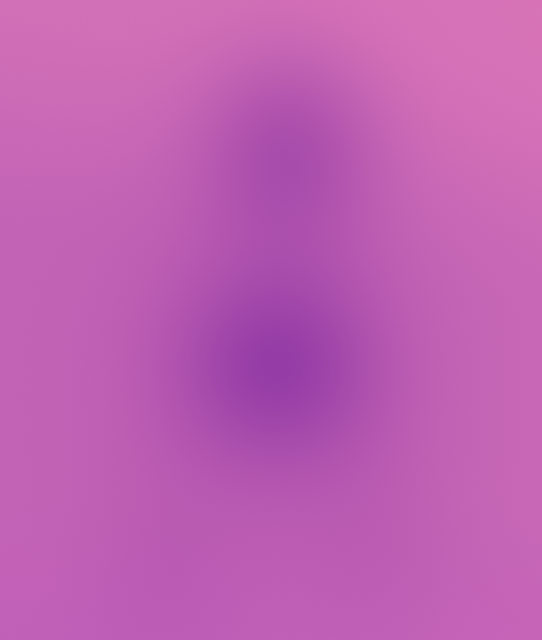
A Shadertoy shader for this background:

```glsl
// A soft pink-magenta backdrop with a blurred violet glow down its middle.
// A four-corner gradient is tinted toward violet by a sum of Gaussian
// blobs; a faint sine-hash dither hides banding.

const vec3 TOP_LEFT     = vec3(0.820, 0.440, 0.715);
const vec3 TOP_RIGHT    = vec3(0.845, 0.450, 0.720);
const vec3 LOWER_LEFT   = vec3(0.768, 0.390, 0.712);
const vec3 LOWER_RIGHT  = vec3(0.785, 0.408, 0.712);
const vec3 DEEP_VIOLET  = vec3(0.585, 0.235, 0.650);

float hash(vec2 p) {
    return fract(sin(dot(p, vec2(12.9898, 78.233))) * 43758.5453);
}

// Gaussian falloff with separate horizontal and vertical spread
float blob(vec2 uv, vec2 center, vec2 spread) {
    vec2 d = (uv - center) / spread;
    return exp(-0.5 * dot(d, d));
}

vec3 backdrop(vec2 uv) {
    vec3 lower = mix(LOWER_LEFT, LOWER_RIGHT, uv.x);
    vec3 upper = mix(TOP_LEFT, TOP_RIGHT, uv.x);
    // The warm top reaches further down on the right
    float start = mix(0.60, 0.50, uv.x);
    float end = mix(1.05, 0.95, uv.x);
    vec3 color = mix(lower, upper, smoothstep(start, end, uv.y));
    // Slightly cooler along the bottom edge
    return color + vec3(-0.008, -0.012, 0.008) * smoothstep(0.25, 0.0, uv.y);
}

float violetAmount(vec2 uv) {
    float core  = 0.72 * blob(uv, vec2(0.510, 0.430), vec2(0.125, 0.103));
    float upper = 0.55 * blob(uv, vec2(0.530, 0.766), vec2(0.115, 0.110));
    float halo  = 0.28 * blob(uv, vec2(0.510, 0.410), vec2(0.220, 0.240));
    // Faint shadows spreading toward the bottom on both sides
    float left  = 0.12 * blob(uv, vec2(0.290, 0.090), vec2(0.100, 0.130));
    float right = 0.10 * blob(uv, vec2(0.700, 0.150), vec2(0.100, 0.120));
    return core + upper + halo + left + right;
}

void mainImage(out vec4 fragColor, in vec2 fragCoord) {
    vec2 uv = fragCoord / iResolution.xy;
    vec3 color = mix(backdrop(uv), DEEP_VIOLET, min(violetAmount(uv), 1.0));
    float dither = (hash(uv) - 0.5) / 255.0;
    fragColor = vec4(color + dither, 1.0);
}
```
